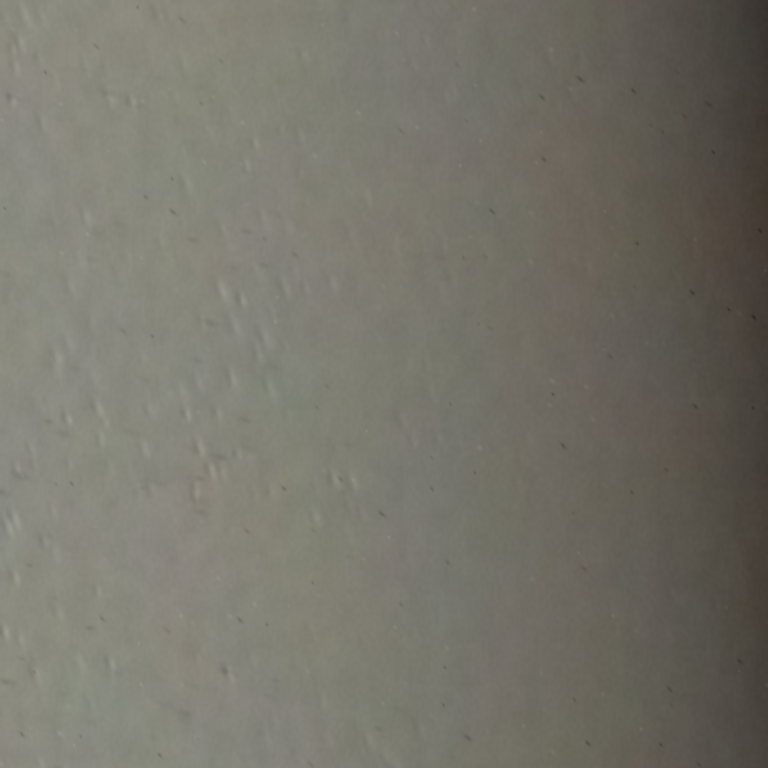
Give the GLSL for this texture, as a three.js fragment shader.

```glsl
// Draws a dim, finely pitted plaster wall that falls into shadow at the right.
varying vec2 vUv;

vec2 hash2(vec2 p) {
  vec3 q = fract(vec3(p.xyx) * vec3(0.1031, 0.1030, 0.0973));
  q += dot(q, q.yzx + 33.33);
  return fract((q.xx + q.yz) * q.zy);
}

float gradientDot(vec2 cell, vec2 offset, vec2 f) {
  float angle = 6.2832 * hash2(cell + offset).x;
  return dot(vec2(cos(angle), sin(angle)), f - offset);
}

// Gradient noise, roughly -0.7 to 0.7
float gradientNoise(vec2 p) {
  vec2 cell = floor(p);
  vec2 f = fract(p);
  vec2 u = f * f * f * (f * (f * 6.0 - 15.0) + 10.0);
  vec2 e = vec2(1.0, 0.0);
  float low = mix(gradientDot(cell, e.yy, f), gradientDot(cell, e.xy, f), u.x);
  float high = mix(gradientDot(cell, e.yx, f), gradientDot(cell, e.xx, f), u.x);
  return mix(low, high, u.y);
}

float fbm(vec2 p) {
  float sum = 0.0;
  float amplitude = 0.6;
  for (int i = 0; i < 4; i++) {
    sum += amplitude * gradientNoise(p);
    p = p * 2.03 + 17.3;
    amplitude *= 0.5;
  }
  return sum;
}

// Soft leaning marks, one per cell at most; radius is in canvas units
float scatterMarks(vec2 p, vec2 cells, vec2 radius, float lean, float density, float seed) {
  vec2 base = floor(p * cells);
  float sum = 0.0;
  for (int y = -1; y <= 1; y++) {
    for (int x = -1; x <= 1; x++) {
      vec2 cell = base + vec2(float(x), float(y));
      vec2 place = hash2(cell + seed);
      vec2 trait = hash2(cell + seed + 71.7);
      vec2 d = p - (cell + place) / cells;
      d.x += lean * (0.4 + trait.y) * d.y;
      d /= radius * mix(0.6, 1.3, trait.y);
      float strength = smoothstep(1.0 - density, 1.0, trait.x);
      sum += strength * exp(-dot(d, d));
    }
  }
  return sum;
}

// Warm grey falling off slowly, then steeply at the right edge
vec3 wallColor(float x) {
  float x2 = x * x;
  float red = 0.543 - 0.22 * x2 - 0.065 * pow(x2, 4.0);
  return vec3(red, red - 0.001 - 0.024 * x2, red - 0.041 - 0.010 * x);
}

// Faint pink-green and blue-yellow blotches
vec3 colorStain(vec2 p) {
  float pinkGreen = fbm(p * vec2(6.0, 5.0) + 3.1);
  float blueYellow = fbm(p * vec2(5.0, 4.0) + 41.7);
  return pinkGreen * vec3(0.018, -0.014, 0.012)
       + blueYellow * vec3(-0.016, 0.0, 0.026);
}

// Raised flecks with a shaded left side, in loose clusters
float reliefLight(vec2 p) {
  vec2 cells = vec2(38.0, 25.0);
  vec2 radius = vec2(0.0048, 0.0115);
  float cluster = smoothstep(-0.25, 0.35, fbm(p * vec2(7.0, 5.0) + 9.4));
  float lit = scatterMarks(p, cells, radius, 0.25, 0.65, 5.0);
  float shade = scatterMarks(p + vec2(0.008, -0.003), cells, radius, 0.25, 0.65, 5.0);
  float dents = scatterMarks(p, vec2(27.0, 31.0), vec2(0.0075, 0.0045), 0.9, 0.4, 23.0);
  return cluster * (0.085 * lit - 0.055 * shade - 0.065 * dents);
}

void main() {
  vec2 p = vUv;
  float warp = 0.02 * gradientNoise(p * 2.5 + 6.0);
  float across = clamp(p.x + warp + 0.05 * (p.y - 0.5) * p.x, 0.0, 1.03);
  vec3 color = wallColor(across) + colorStain(p);

  // Relief is strongest where the light grazes the left side
  float grazing = mix(1.0, 0.16, smoothstep(0.15, 0.75, p.x));
  color += grazing * reliefLight(p);

  // Uneven surface, from soft mottling to fine grain
  float mottle = fbm(p * vec2(34.0, 22.0) + 13.0);
  float grain = gradientNoise(p * vec2(170.0, 125.0) + 2.7);
  color += mottle * mix(0.020, 0.036, grazing) + 0.013 * grain;

  // Tiny sparse pits and pale dust
  float pits = scatterMarks(p, vec2(24.0), vec2(0.0025, 0.0034), 0.6, 0.22, 57.0);
  float dust = scatterMarks(p, vec2(28.0), vec2(0.0024, 0.0028), 0.3, 0.25, 83.0);
  color += 0.045 * dust - 0.085 * pits;

  gl_FragColor = vec4(color, 1.0);
}
```
